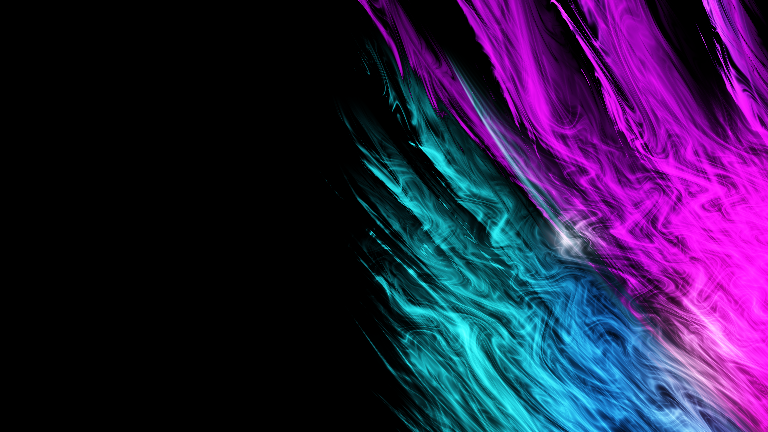
A Shadertoy shader for this background:

```glsl
// Feathered plumes of glowing filaments, cyan below and magenta above, on black.
// Curved feather masks are laid out by loops, then textured with ridged,
// domain-warped layers of sines that run along the plumes.

const vec3 CYAN = vec3(0.08, 1.0, 1.12);
const vec3 BLUE = vec3(0.10, 0.62, 1.45);
const vec3 MAGENTA = vec3(1.15, 0.03, 1.5);
const vec3 HOT_PINK = vec3(2.4, 0.03, 1.9);

// Ridged sine layers: q.x runs across the strands, q.y along them.
float filaments(vec2 q) {
    float sum = 0.0, amp = 0.42;
    for (int i = 0; i < 5; i++) {
        float k = float(i);
        q += 0.62 * sin(q.yx * vec2(1.1, 0.8) + vec2(1.7, 2.9) * k);
        q += 0.35 * sin(q.yx * vec2(2.3, 1.9) + vec2(4.1, 0.6) * k);
        float ridge = 1.0 - abs(sin(q.x + 0.4 * sin(q.y)));
        sum += amp * ridge * ridge;
        amp *= 0.8;
        q = mat2(1.65, 0.28, -0.28, 1.5) * q;
    }
    return sum;
}

// Soft blob of light.
float glow(vec2 p, vec2 center, vec2 size) {
    vec2 d = (p - center) / size;
    return exp(-dot(d, d));
}

// Band with a crisp left side and a ragged right side.
float band(float s, float width) {
    return smoothstep(-0.012, 0.025, s) * (1.0 - smoothstep(width * 0.4, width * 1.15, s));
}

// Distance to the right of a curve that leaves x0 and bends with depth u.
float rightOf(float x, float x0, float u, float slope, float bend) {
    return x - x0 - slope * u - bend * u * u;
}

void mainImage(out vec4 fragColor, in vec2 fragCoord) {
    // x runs right in canvas heights, y is the depth below the top edge
    vec2 p = fragCoord / iResolution.y;
    p.x *= 1.7778 * iResolution.y / iResolution.x;
    p.y = 1.0 - p.y;

    // Strand texture, stretched at the top and more tangled below
    float across = rightOf(p.x, 0.0, p.y, 0.45, 0.3);
    float tangle = smoothstep(0.25, 0.85, p.y);
    float strands = filaments(vec2(across * 19.0, p.y * 4.0 + tangle * p.x * 7.0));
    float fine = filaments(vec2(across * 42.0 + 3.0, p.y * 9.0 - p.x * 2.0));
    float weave = 0.6 * strands + 0.4 * fine;
    float texture1 = 0.07 + 1.0 * weave + 4.2 * weave * weave;
    float x = p.x + 0.09 * (fine - 0.32) + 0.04 * (strands - 0.32);

    // Border between the two colours follows the bright spike
    float spikeDepth = p.y - 0.1;
    float side = rightOf(p.x, 1.02, spikeDepth, 0.5, 0.28);
    float ragged = side + x - p.x;
    float upper = 1.0 - smoothstep(0.1, 0.45, p.y);
    float magentaSide = smoothstep(-0.06, 0.06, ragged + 0.25 * upper);
    float cyanSide = 1.0 - smoothstep(-0.04, 0.07, ragged);

    // Magenta plumes hanging from the top
    float magenta = 0.0, blueEdge = 0.0;
    for (int i = 0; i < 4; i++) {
        float k = float(i);
        float s = rightOf(x, 0.845 + 0.2 * k + 0.022 * k * k, p.y, 0.2 + 0.45 * exp(-k), 0.45);
        float width = 0.08 + 0.12 * sin(k * 1.0472) + 0.45 * p.y * p.y;
        float plume = band(s, width) * min(0.42 + 0.25 * k, 0.95);
        magenta = max(magenta, plume);
        blueEdge += 0.25 * k * k / 9.0 * band(s, 0.05) * (1.0 - smoothstep(0.05, 0.3, p.y));
    }
    float body = smoothstep(0.25, 0.6, p.y + 0.35 * (p.x - 1.4)) * smoothstep(0.0, 0.25, ragged);
    magenta = max(magenta, 0.75 * body) * magentaSide;
    magenta += 0.7 * glow(p, vec2(1.67, 0.5), vec2(0.17, 0.14)) * magentaSide;
    magenta *= 1.0 - 0.55 * glow(p, vec2(1.56, 0.69), vec2(0.08, 0.08));

    // Cyan plumes stepping down the left side
    float cyan = 0.0;
    for (int i = 0; i < 6; i++) {
        float k = float(i);
        float u = p.y - 0.09 - 0.155 * k;
        float tipX = 0.78 + 0.08 * exp(-2.0 * k) + 0.006 * k * k;
        float s = rightOf(x, tipX, u, 0.42 + 0.12 * min(k, 2.0), 0.3);
        float plume = band(s, 0.04 + 0.3 * max(u, 0.0)) * smoothstep(-0.03, 0.22, u);
        cyan = max(cyan, 0.62 * plume);
    }
    float shore = x - 0.85 - 0.25 * (p.y - 0.65);
    float pool = smoothstep(0.0, 0.2, shore) * smoothstep(0.5, 0.8, p.y);
    cyan = max(cyan, 0.72 * pool);
    cyan += 0.5 * glow(p, vec2(1.3, 0.95), vec2(0.1, 0.15));
    cyan += 0.35 * glow(p, vec2(1.09, 0.77), vec2(0.1, 0.08));
    cyan *= cyanSide;

    // Colour the strands
    float blueness = smoothstep(1.12, 1.42, p.x) * smoothstep(0.4, 0.7, p.y);
    float core = glow(p, vec2(1.76, 0.7), vec2(0.13, 0.2));
    vec3 light = cyan * texture1 * mix(CYAN, BLUE, blueness);
    light += magenta * texture1 * mix(MAGENTA, HOT_PINK, smoothstep(1.45, 1.75, p.x) * tangle);
    light += blueEdge * texture1 * vec3(0.1, 0.5, 2.0);
    light += core * (0.35 + texture1) * HOT_PINK;
    light += glow(p, vec2(1.62, 0.84), vec2(0.1, 0.13)) * texture1 * vec3(0.6, 0.55, 0.6);

    // Pale spike: hairs fanning out from one tip, then a thin trailing rim
    float reach = max(spikeDepth, 0.001);
    float fan = side / (0.015 + 0.14 * reach);
    float hairs = 0.35 + 0.65 * pow(0.5 + 0.5 * sin(fan * 17.0 + 2.0 * sin(p.y * 9.0)), 2.0);
    float spike = smoothstep(-0.15, 0.05, fan) * exp(-2.2 * max(fan, 0.0)) * hairs;
    spike *= smoothstep(0.0, 0.15, spikeDepth) * (1.0 - 0.85 * smoothstep(0.42, 0.62, p.y));
    light += spike * vec3(0.35, 1.1, 1.3);
    light += 0.8 * glow(p, vec2(1.33, 0.55), vec2(0.05, 0.04)) * texture1 * vec3(0.8, 0.8, 1.0);

    fragColor = vec4(1.0 - exp(-1.35 * light), 1.0);
}
```
